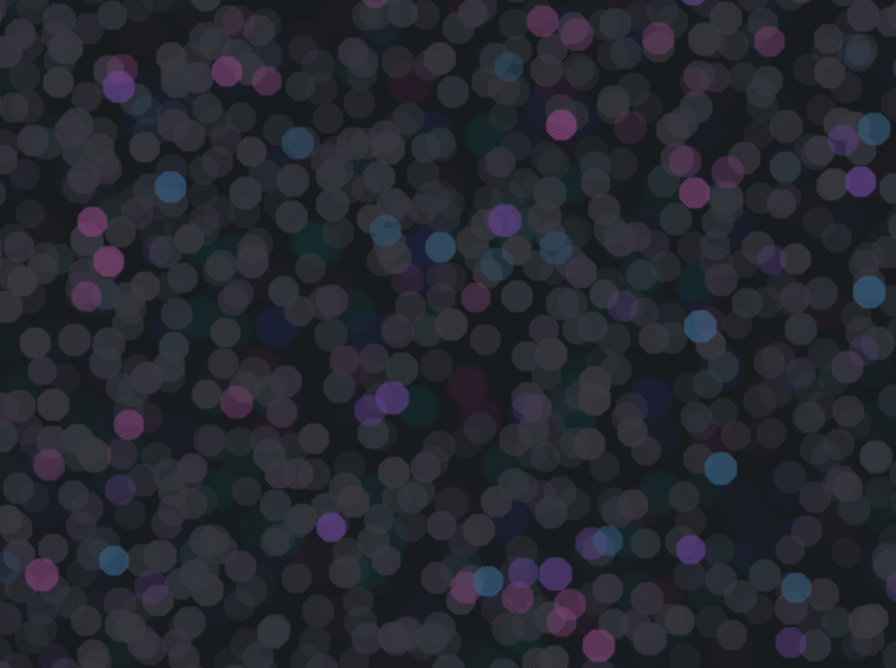
Write a WebGL 2 fragment shader that draws this background.

```glsl
#version 300 es
precision highp float;
// Dim bokeh: rounded octagonal spots over a near-black ground.
// Jittered cell grids are stacked as translucent layers: wide dark tints,
// two layers of grey spots and a few vivid ones, some finely woven.

uniform vec2 u_resolution;
out vec4 fragColor;

const float CELL = 0.047;          // grid pitch, in canvas heights
const float SPOT_RADIUS = 0.0235;
const float TINT_RADIUS = 0.031;
const float SPOT_BLUR = 0.0022;
const float TINT_BLUR = 0.006;
const float ROUNDNESS = 0.4;       // 0 = octagon, 1 = circle
const float GREY_DENSITY = 0.5;
const float TINT_DENSITY = 0.36;
const float VIVID_DENSITY = 0.085;
const float WEAVE_LINES = 382.0;   // weave threads per canvas height
const float WEAVE_DEPTH = 0.28;
const float PI = 3.14159265;

const vec3 GROUND = vec3(0.092, 0.105, 0.115);
const vec3 WARM_GREY = vec3(0.225, 0.220, 0.245);
const vec3 COOL_GREY = vec3(0.195, 0.220, 0.245);
const vec3 MAUVE_GREY = vec3(0.225, 0.205, 0.260);
const vec3 DARK_TEAL = vec3(0.080, 0.175, 0.185);
const vec3 DARK_BLUE = vec3(0.105, 0.125, 0.230);
const vec3 DARK_PLUM = vec3(0.190, 0.110, 0.180);
const vec3 PINK = vec3(0.520, 0.270, 0.480);
const vec3 VIOLET = vec3(0.390, 0.260, 0.560);
const vec3 AZURE = vec3(0.210, 0.370, 0.500);

struct Layer {
    float seed, density, radius, blur;
    vec2 opacity;                  // least and greatest
    vec3 hueA, hueB, hueC;
};

vec4 hash4(vec3 v) {
    vec4 q = fract(v.xyzx * vec4(0.1031, 0.1030, 0.0973, 0.1099));
    q += dot(q, q.wzxy + 33.33);
    return fract((q.xxyz + q.yzzw) * q.zywx);
}

// Distance from the centre of a rounded octagon
float octagonRadius(vec2 d) {
    vec2 a = abs(d);
    float octagon = max(max(a.x, a.y), (a.x + a.y) * 0.7071);
    return mix(octagon, length(d), ROUNDNESS);
}

// Fine diagonal weave, faded out where pixels cannot resolve it
float weave(vec2 p) {
    float pixelThreads = WEAVE_LINES / u_resolution.y;
    float visible = 1.0 - smoothstep(1.05, 1.6, pixelThreads);
    return visible * cos(PI * WEAVE_LINES * (p.x + p.y));
}

// Blend one layer of scattered spots over the colour below
vec3 paintSpots(vec3 below, vec2 p, Layer l) {
    vec2 home = floor(p / CELL);
    float blur = max(l.blur, 0.7 / u_resolution.y);
    float thread = weave(p);
    for (int j = -1; j <= 1; j++) {
        for (int i = -1; i <= 1; i++) {
            vec2 cell = home + vec2(i, j);
            vec4 place = hash4(vec3(cell + 17.0, l.seed));
            vec4 look = hash4(vec3(cell + 61.0, l.seed + 9.0));
            vec2 centre = (cell + place.xy) * CELL;
            float radius = l.radius * mix(0.92, 1.06, look.x);
            float edge = octagonRadius(p - centre) - radius;
            float cover = 1.0 - smoothstep(-blur, blur, edge);

            vec3 hue = look.y < 0.45 ? l.hueA : (look.y < 0.75 ? l.hueB : l.hueC);
            float alpha = mix(l.opacity.x, l.opacity.y, look.z);
            alpha *= 1.0 + WEAVE_DEPTH * thread * step(0.5, look.w);
            alpha *= cover * step(place.z, l.density);
            below = mix(below, hue, clamp(alpha, 0.0, 1.0));
        }
    }
    return below;
}

void main() {
    vec2 p = gl_FragCoord.xy / u_resolution.y;
    vec2 fromCentre = p - 0.5 * vec2(u_resolution.x / u_resolution.y, 1.0);

    // Tints gather towards the middle
    float tintOpacity = mix(0.75, 0.25, smoothstep(0.15, 0.75, length(fromCentre)));
    vec3 colour = paintSpots(GROUND, p, Layer(3.0, TINT_DENSITY, TINT_RADIUS, TINT_BLUR,
        vec2(0.15, tintOpacity), DARK_TEAL, DARK_BLUE, DARK_PLUM));

    // Grey spots
    colour = paintSpots(colour, p, Layer(21.0, GREY_DENSITY, SPOT_RADIUS, SPOT_BLUR,
        vec2(0.25, 0.90), WARM_GREY, COOL_GREY, MAUVE_GREY));
    colour = paintSpots(colour, p, Layer(47.0, GREY_DENSITY, SPOT_RADIUS, SPOT_BLUR,
        vec2(0.25, 0.85), COOL_GREY, WARM_GREY, MAUVE_GREY));

    // Sparse vivid spots
    colour = paintSpots(colour, p, Layer(83.0, VIVID_DENSITY, SPOT_RADIUS, SPOT_BLUR,
        vec2(0.12, 0.75), PINK, AZURE, VIOLET));

    fragColor = vec4(colour, 1.0);
}
```
